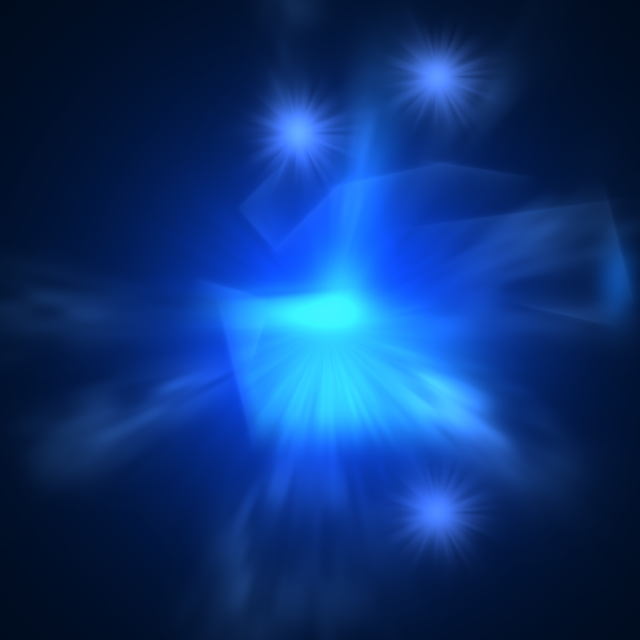
Give the GLSL for this background, as a Shadertoy shader.

```glsl
// A blue nebula burst: a cyan core in a soft halo, with feathered light fans,
// thin veils and three spiky stars. Gaussian glows are added together, and
// noise stretched along the radius of each burst gives the streaks.

#define CENTER vec2(0.51, 0.49)
#define HALO_CENTER vec2(0.53, 0.475)
#define HALO_SIZE vec2(0.225, 0.235)
#define HALO_GAIN 1.05
#define CORE_GAIN 1.0
#define FAN_GAIN 1.0
#define FAN_SPREAD 0.16
#define VEIL_GAIN 0.24
#define STAR_RADIUS 0.046

const float TAU = 6.2831853;
const vec3 NIGHT = vec3(0.0, 0.058, 0.145);
const vec3 DEEP_BLUE = vec3(0.01, 0.085, 0.29);
const vec3 HALO_BLUE = vec3(0.05, 0.22, 0.80);
const vec3 CORE_CYAN = vec3(0.17, 0.60, 0.16);
const vec3 MIST = vec3(0.20, 0.32, 0.46);
const vec3 STAR_BLUE = vec3(0.34, 0.47, 0.80);
const vec3 BRIGHTEST = vec3(0.60, 0.96, 1.0);

// Fans: angle in degrees, angular width, distance of the peak, strength
const vec4 FANS[10] = vec4[10](
    vec4(204.0, 0.15, 0.33, 0.75), vec4(177.0, 0.14, 0.43, 0.40),
    vec4(22.0, 0.17, 0.36, 0.50), vec4(-33.0, 0.18, 0.24, 1.0),
    vec4(-107.0, 0.17, 0.36, 0.55), vec4(-88.0, 0.22, 0.33, 0.36),
    vec4(79.0, 0.12, 0.25, 0.40), vec4(97.0, 0.10, 0.42, 0.50),
    vec4(56.0, 0.11, 0.42, 0.38), vec4(3.0, 0.17, 0.32, 0.28));

// Veil edges, start to end; each one fades softly to its left
const vec4 VEILS[11] = vec4[11](
    vec4(0.45, 0.75, 0.37, 0.67), vec4(0.37, 0.68, 0.44, 0.60),
    vec4(0.55, 0.73, 0.42, 0.60), vec4(0.72, 0.75, 0.49, 0.70),
    vec4(0.84, 0.72, 0.65, 0.75), vec4(0.99, 0.69, 0.62, 0.64),
    vec4(0.99, 0.52, 0.94, 0.72), vec4(0.79, 0.53, 0.97, 0.49),
    vec4(0.34, 0.54, 0.40, 0.29), vec4(0.42, 0.53, 0.30, 0.565),
    vec4(0.39, 0.43, 0.415, 0.51));

// Stars: position, brightness
const vec3 STARS[3] = vec3[3](
    vec3(0.684, 0.880, 0.95), vec3(0.466, 0.792, 0.90), vec3(0.684, 0.199, 0.75));

float hash(vec2 p) {
    vec3 q = fract(vec3(p.xyx) * 0.1031);
    q += dot(q, q.yzx + 33.33);
    return fract((q.x + q.y) * q.z);
}

// Value noise that repeats in x, so it closes around a circle
float ringNoise(vec2 p, float period) {
    vec2 cell = floor(p), f = fract(p);
    f = f * f * (3.0 - 2.0 * f);
    float x0 = mod(cell.x, period), x1 = mod(cell.x + 1.0, period);
    return mix(mix(hash(vec2(x0, cell.y)), hash(vec2(x1, cell.y)), f.x),
               mix(hash(vec2(x0, cell.y + 1.0)), hash(vec2(x1, cell.y + 1.0)), f.x), f.y);
}

// Streaks that run outward and melt away inside the given radius
float streaks(vec2 p, float count, float calm) {
    float turn = atan(p.y, p.x) / TAU + 0.5, r = length(p);
    float n = 0.6 * ringNoise(vec2(turn * count, r * 9.0), count)
            + 0.4 * ringNoise(vec2(turn * count * 3.0, r * 16.0 + 9.0), count * 3.0);
    return mix(0.5, n, smoothstep(0.0, calm, r));
}

float glow(vec2 p, vec2 center, vec2 size) {
    vec2 d = (p - center) / size;
    return exp(-dot(d, d));
}

float fans(vec2 p) {
    float angle = atan(p.y, p.x), r = length(p), sum = 0.0;
    for (int i = 0; i < 10; i++) {
        vec4 fan = FANS[i];
        float turn = mod(angle - radians(fan.x) + 0.5 * TAU, TAU) - 0.5 * TAU;
        vec2 d = vec2(turn / fan.y, (r - fan.z) / FAN_SPREAD);
        sum += fan.w * exp(-dot(d, d));
    }
    return sum * smoothstep(0.04, 0.20, r);
}

// Sharp on one side, soft on the other, tapering to both ends
float veil(vec2 p, vec2 a, vec2 b) {
    vec2 ab = b - a, ap = p - a;
    float h = clamp(dot(ap, ab) / dot(ab, ab), 0.0, 1.0);
    float side = (ab.x * ap.y - ab.y * ap.x) / length(ab);
    float width = mix(0.004, 0.028, smoothstep(-0.003, 0.003, side));
    return 4.0 * h * (1.0 - h) * exp(-length(ap - h * ab) / width);
}

float star(vec2 p) {
    float reach = STAR_RADIUS * (0.75 + 0.55 * streaks(p, 22.0, 0.05));
    return exp(-pow(length(p) / reach, 1.9)) + 0.16 * exp(-length(p) / 0.05);
}

float core(vec2 p, float grain) {
    float band = glow(p, vec2(0.475, 0.516), vec2(0.115, 0.033));
    float crest = glow(p, vec2(0.535, 0.555), vec2(0.045, 0.05));
    float body = glow(p, vec2(0.52, 0.40), vec2(0.15, 0.14));
    float leftEdge = mix(0.39, 0.35, smoothstep(0.30, 0.52, p.y));
    body *= smoothstep(-0.012, 0.025, p.x - leftEdge) * smoothstep(0.27, 0.36, p.y);
    body *= 1.0 - smoothstep(0.49, 0.56, p.y);
    float crease = glow(p, vec2(0.43, 0.541 + 0.08 * (p.x - 0.43)), vec2(0.08, 0.006));
    return (0.75 * band + 0.45 * crest + body * (0.5 + 0.55 * grain)) * (1.0 - 0.35 * crease);
}

void mainImage(out vec4 fragColor, in vec2 fragCoord) {
    vec2 uv = fragCoord / iResolution.xy;
    vec2 p = uv - CENTER;
    float grain = streaks(p, 40.0, 0.22);

    // Night sky and the wide halo
    vec3 color = NIGHT * (1.0 - 0.6 * dot(p, p));
    color += DEEP_BLUE * glow(uv, CENTER, vec2(0.41));
    color += HALO_BLUE * HALO_GAIN * glow(uv, HALO_CENTER, HALO_SIZE) * (0.85 + 0.3 * grain);

    // Beam above the core, pale lower right flank, patch at the right edge
    float beam = glow(uv, vec2(0.565 + 0.2 * (uv.y - 0.7), 0.70), vec2(0.05, 0.16));
    color += vec3(0.04, 0.18, 0.30) * beam;
    color += vec3(0.06, 0.15, 0.12) * glow(uv, vec2(0.67, 0.38), vec2(0.08, 0.08));
    color += vec3(0.03, 0.18, 0.36) * glow(uv, vec2(0.965, 0.56), vec2(0.03, 0.06));

    // Streaked fans, veils, core and stars
    color += MIST * FAN_GAIN * fans(p) * (0.15 + 0.9 * smoothstep(0.15, 0.9, grain));
    for (int i = 0; i < 11; i++)
        color += MIST * VEIL_GAIN * veil(uv, VEILS[i].xy, VEILS[i].zw);
    color += CORE_CYAN * CORE_GAIN * core(uv, grain);
    for (int i = 0; i < 3; i++)
        color += STAR_BLUE * STARS[i].z * star(uv - STARS[i].xy);

    fragColor = vec4(min(color, BRIGHTEST), 1.0);
}
```
